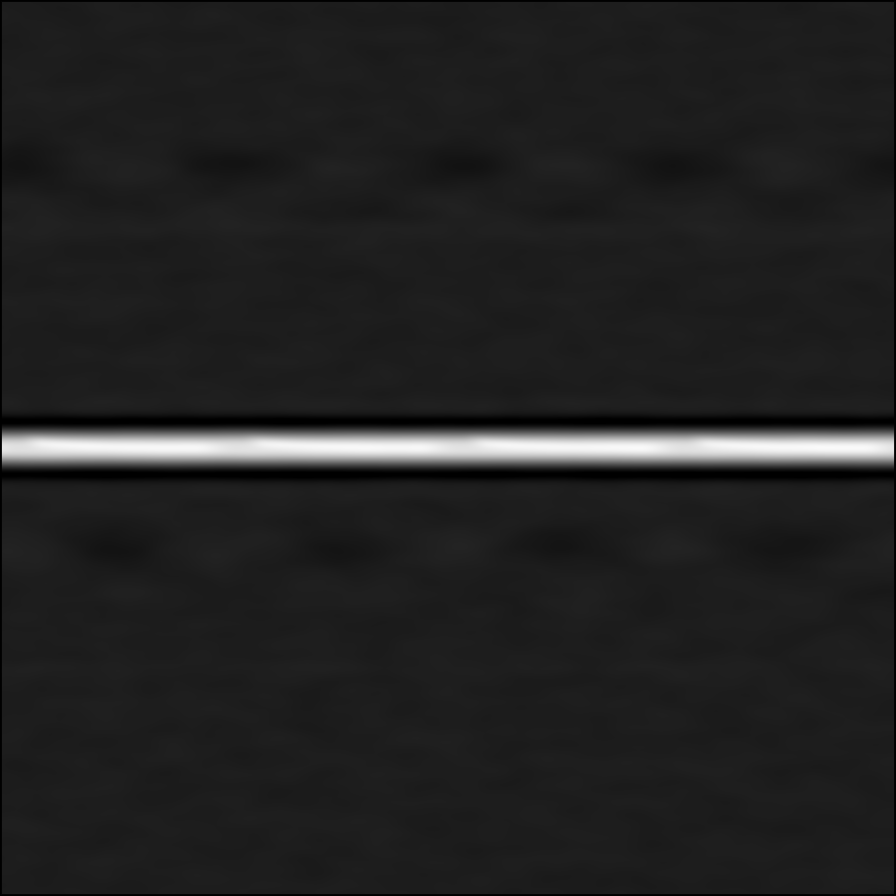
Write a Shadertoy shader that draws this background.

```glsl
// A glowing white horizontal bar with dark fringes on charcoal, amid faint rippled blotches.

const float TAU = 6.2831853;
const float BACKGROUND = 0.112;
const float BAR_Y = 0.5;
const float BAR_WIDTH = 0.0168;
const float BAR_GAIN = 0.77;
const float FRINGE_OFFSET = 0.029;
const float FRINGE_WIDTH = 0.0075;
const float FRINGE_DEPTH = 0.135;
const float STRAND_GAIN = 0.09;
const float STRAND_START = 0.515;
const float RIPPLE_PERIOD = 0.248;
const float RIPPLE_GAIN = 0.027;
const float GRAIN_GAIN = 0.016;
const float BORDER = 0.002;

float bell(float distance, float width) {
    float t = distance / width;
    return exp(-t * t);
}

vec2 hashGradient(vec2 cell) {
    vec2 p = fract(cell * vec2(0.1031, 0.1030));
    p += dot(p, p.yx + 33.33);
    float angle = TAU * fract((p.x + p.y) * p.x * 17.0);
    return vec2(cos(angle), sin(angle));
}

float gradientNoise(vec2 p) {
    vec2 i = floor(p), f = fract(p);
    vec2 w = f * f * f * (f * (f * 6.0 - 15.0) + 10.0);
    vec2 e = vec2(0.0, 1.0);
    float a = dot(hashGradient(i), f);
    float b = dot(hashGradient(i + e.yx), f - e.yx);
    float c = dot(hashGradient(i + e.xy), f - e.xy);
    float d = dot(hashGradient(i + e.yy), f - e.yy);
    return mix(mix(a, b, w.x), mix(c, d, w.x), w.y);
}

// A row of alternating dark and light blotches; darkX is a dark centre
float rippleRow(vec2 uv, float darkX, float y, float height) {
    float wave = -cos(TAU * (uv.x - darkX) / RIPPLE_PERIOD);
    return wave * bell(uv.y - y, height);
}

float backdrop(vec2 uv) {
    float grain = gradientNoise(uv * vec2(13.0, 31.0) + 7.0)
                + 0.5 * gradientNoise(uv * vec2(27.0, 61.0) + 19.0);
    vec2 warped = uv + vec2(0.0, 0.008) * gradientNoise(uv * vec2(11.0, 17.0));

    float ripples = rippleRow(warped, 0.013, 0.815, 0.021)
                  + rippleRow(warped, 0.134, 0.387, 0.021)
                  + 0.4 * rippleRow(warped, 0.137, 0.767, 0.016)
                  + 0.3 * rippleRow(warped, 0.013, 0.340, 0.018);

    // Faint level streaks and the dimmer ground of the blotch rows
    float streaks = 0.012 * bell(uv.y - 0.744, 0.012)
                  + 0.007 * bell(uv.y - 0.254, 0.010)
                  + 0.010 * bell(abs(uv.y - BAR_Y) - 0.049, 0.009)
                  - 0.008 * bell(uv.y - 0.815, 0.024)
                  - 0.005 * bell(uv.y - 0.390, 0.024);

    return BACKGROUND + GRAIN_GAIN * grain + RIPPLE_GAIN * ripples + streaks;
}

float bar(vec2 uv) {
    float d = uv.y - BAR_Y;
    float core = exp(-pow(abs(d) / BAR_WIDTH, 2.6));
    float fringe = bell(abs(d) - FRINGE_OFFSET, FRINGE_WIDTH);

    // Brighter strands start near the top edge and settle to the centre
    float u = fract((uv.x - STRAND_START) / RIPPLE_PERIOD);
    float strandY = 0.012 * exp(-5.0 * u);
    float fade = smoothstep(0.0, 0.12, u) * (1.0 - smoothstep(0.8, 1.0, u));
    float strand = fade * bell(d - strandY, 0.007);

    return BAR_GAIN * core + STRAND_GAIN * strand - FRINGE_DEPTH * fringe;
}

void mainImage(out vec4 fragColor, in vec2 fragCoord) {
    vec2 uv = fragCoord / iResolution.xy;
    float shade = backdrop(uv) + bar(uv);

    // Thin black frame
    vec2 inset = min(uv, 1.0 - uv);
    float pixel = 1.0 / min(iResolution.x, iResolution.y);
    float edge = min(inset.x, inset.y);
    shade *= smoothstep(BORDER - 0.5 * pixel, BORDER + 0.5 * pixel, edge);

    fragColor = vec4(vec3(clamp(shade, 0.0, 1.0)), 1.0);
}
```
